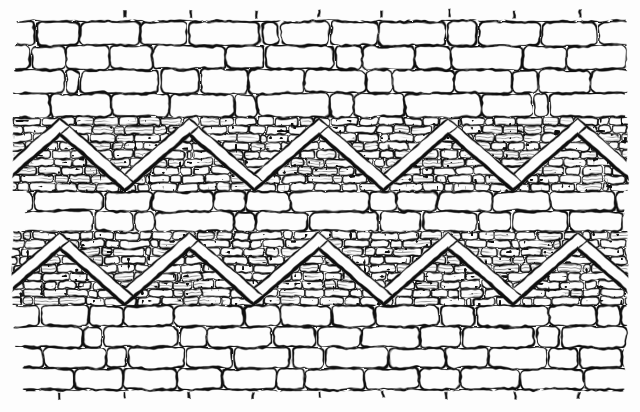
Reproduce this texture procedurally as a WebGL 1 fragment shader.

```glsl
precision highp float;
// Pen drawing of a stone wall: rough ashlar courses enclosing two bands of
// small rubble, each crossed by a zigzag of flat bars. Stones are rounded boxes
// between jittered joints; noise bends the lines and varies their weight.

uniform vec2 u_resolution;

#define SHEET vec2(768.0, 495.0)  // drawing units across and down the canvas
#define SOFTNESS 1.15             // blur of the ink edges
#define ZIGZAG_PERIOD 155.3
#define FIRST_PEAK 72.0
#define ZIGZAG_RISE 67.0
#define BAR_HALF 7.3
#define BAND_HEIGHT 89.0
#define STONE_WIDTH 60.0
#define RUBBLE_WIDTH 24.0
#define INK vec3(0.06)
#define PAPER vec3(0.992)

float hash(vec2 p) {
  return fract(sin(dot(p, vec2(127.1, 311.7))) * 4375.85);
}

float noise(vec2 p) {
  vec2 i = floor(p), f = fract(p);
  f = f * f * (3.0 - 2.0 * f);
  return mix(mix(hash(i), hash(i + vec2(1.0, 0.0)), f.x),
             mix(hash(i + vec2(0.0, 1.0)), hash(i + 1.0), f.x), f.y);
}

// Ink coverage from a signed distance
float inked(float d) {
  float soft = max(SOFTNESS, 0.75 * SHEET.y / u_resolution.y);
  return 1.0 - smoothstep(-soft, soft, d);
}

// Distance to the drawn outlines of coursed stones; size is the mean stone
float masonry(vec2 p, vec2 size, float corner, float gap, float weight, float seed) {
  float row = floor(p.y / size.y);
  float shift = (0.5 * mod(row, 2.0) + 0.3 * hash(vec2(row, seed))) * size.x;
  float x = p.x + shift;
  float cell = floor(x / size.x);
  float left = -1e4, right = 1e4;
  for (int k = -1; k <= 2; k++) {
    float i = cell + float(k);
    float joint = (i + 0.78 * (hash(vec2(i, row + seed)) - 0.5)) * size.x;
    if (joint <= x) left = max(left, joint);
    else right = min(right, joint);
  }
  // Some stones stand apart, so their joint shows as a double line
  float apart = gap * (1.0 + 2.0 * step(0.75, hash(vec2(left, row))));
  vec2 extent = 0.5 * vec2(right - left, size.y) - vec2(apart, gap);
  float r = min(corner, min(extent.x, extent.y));
  vec2 q = abs(vec2(x - 0.5 * (left + right), p.y - (row + 0.5) * size.y)) - extent + r;
  float d = length(max(q, 0.0)) + min(max(q.x, q.y), 0.0) - r;
  return abs(d - 0.4) - weight;
}

// Rubble with hatching and specks, overlaid by the zigzag; y starts at band top
float zigzagBand(vec2 p, vec2 bent, float weight, float seed) {
  float ink = inked(masonry(bent, vec2(RUBBLE_WIDTH, BAND_HEIGHT / 9.0),
                            2.8, 0.7, 0.75 * weight, seed));
  float shade = smoothstep(0.55, 0.75, noise(p * vec2(0.035, 0.09) + seed));
  float hatch = inked(abs(mod(bent.y, 3.3) - 1.65) - 0.3);
  ink = max(ink, 0.6 * shade * hatch);
  ink = max(ink, smoothstep(0.8, 0.92, noise(p * 0.24 + seed)));

  // Position along one bar, counted from the corner at its left end
  vec2 z = mix(p, bent, 0.4);
  float span = 0.5 * ZIGZAG_PERIOD;
  float bar = (z.x - FIRST_PEAK) / span;
  float fromCorner = fract(bar) * span;
  float falling = 1.0 - 2.0 * mod(floor(bar), 2.0);
  float along = falling > 0.0 ? fract(bar) : 1.0 - fract(bar);
  float slope = ZIGZAG_RISE / span;
  float across = (z.y - 11.0 - ZIGZAG_RISE * along) * inversesqrt(1.0 + slope * slope);

  // White bar, heavy lower edge, light upper edge, butt joint at the corner
  float outside = abs(across) - BAR_HALF;
  ink *= 1.0 - inked(outside);
  float edge = abs(outside) - (across > 0.0 ? 1.4 + 0.6 * weight : 0.9 * weight);
  float lean = 2.0 * slope * inversesqrt(1.0 + slope * slope);
  float butt = abs(falling * across + lean * fromCorner - BAR_HALF) - 0.8 * weight;
  return max(ink, inked(min(edge, max(butt, outside))));
}

// Short survey ticks above and below the wall
float ticks(vec2 p) {
  float spacing = 0.5 * ZIGZAG_PERIOD;
  float i = floor((p.x - FIRST_PEAK) / spacing + 0.5);
  float wander = 6.0 * (hash(vec2(i, step(250.0, p.y))) - 0.5);
  float dx = abs(p.x - FIRST_PEAK - i * spacing - wander) - 1.3;
  float top = max(abs(p.y - 17.0) - 4.5, 100.0 - p.x);
  float low = abs(p.y - 475.0) - 4.0;
  float sides = abs(p.x - 384.0) - 325.0;
  return max(max(dx, min(top, low)), sides);
}

void main() {
  vec2 p = gl_FragCoord.xy / u_resolution * SHEET;
  p.y = SHEET.y - p.y;

  // Hand wobble and uneven pen pressure
  vec2 bent = p + 3.0 * (vec2(noise(p * 0.06), noise(p * 0.05 + 40.0)) - 0.5)
                + 1.8 * (vec2(noise(p * 0.21 + 9.0), noise(p * 0.2 + 70.0)) - 0.5);
  float weight = 0.55 + 1.25 * noise(p * 0.13 + 21.0);

  // Courses from top to bottom: four, band, two, band, four
  float start = 26.0, height = 28.75;
  if (p.y > 367.0) { start = 367.0; height = 25.25; }
  else if (p.y > 230.0) { start = 230.0; height = 24.0; }
  vec2 local = vec2(0.0, start);
  float ink = inked(masonry(bent - local, vec2(STONE_WIDTH, height), 6.0, 0.8, weight, start));
  float bandTop = p.y < 254.0 ? 141.0 : 278.0;
  vec2 origin = vec2(0.0, bandTop);
  float inBand = step(bandTop, p.y) * step(p.y, bandTop + BAND_HEIGHT);
  if (inBand > 0.5) ink = zigzagBand(p - origin, bent - origin, weight, bandTop);

  // Ragged ends of the courses
  float course = floor((bent.y - start) / height);
  float ragged = (1.0 - inBand) * hash(vec2(course, start + 3.0));
  float wall = max(15.0 + 24.0 * ragged - bent.x, bent.x - 753.0 + 8.0 * ragged);
  wall = max(wall, max(24.5 - bent.y, bent.y - 469.5));
  ink = max(ink * inked(wall), inked(ticks(bent)));

  gl_FragColor = vec4(mix(PAPER, INK, ink), 1.0);
}
```
